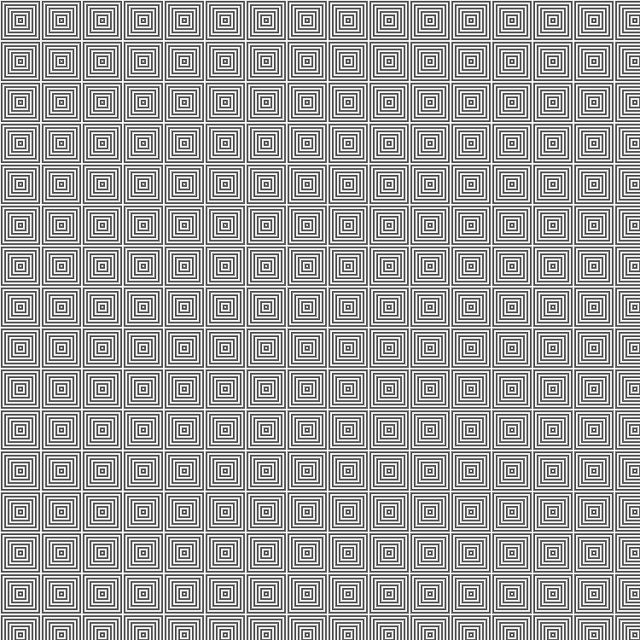
Reproduce this pattern procedurally as a WebGL 1 fragment shader.

```glsl
precision highp float;

uniform vec2 u_resolution;

#define REPEATS 15.625      // tiles across the canvas
#define RINGS 6.0           // nested square outlines per tile
#define LINE_WIDTH 0.48     // dark share of each ring spacing
#define INK vec3(0.255)
#define PAPER vec3(0.99)

// Total ink between 0 and x, for one line centred in every unit interval
float inkIntegral(float x) {
    return floor(x) * LINE_WIDTH
         + clamp(fract(x) - 0.5 + 0.5 * LINE_WIDTH, 0.0, LINE_WIDTH);
}

// Average ink over a pixel, so that thin lines stay smooth
float lineCoverage(float x, float pixel) {
    return (inkIntegral(x + 0.5 * pixel) - inkIntegral(x - 0.5 * pixel)) / pixel;
}

// Square distance from the tile centre: 0 at the centre, 1 at the border
float squareDistance(vec2 tile) {
    vec2 offset = abs(fract(tile) - 0.5) * 2.0;
    return max(offset.x, offset.y);
}

void main() {
    // The grid of tiles starts at the top left corner
    vec2 fromTopLeft = vec2(gl_FragCoord.x, u_resolution.y - gl_FragCoord.y);
    vec2 tile = fromTopLeft / u_resolution.y * REPEATS;

    // Concentric outlines, measured in ring spacings
    float radius = squareDistance(tile) * RINGS;
    float pixel = 2.0 * RINGS * REPEATS / u_resolution.y;

    gl_FragColor = vec4(mix(PAPER, INK, lineCoverage(radius, pixel)), 1.0);
}
```
